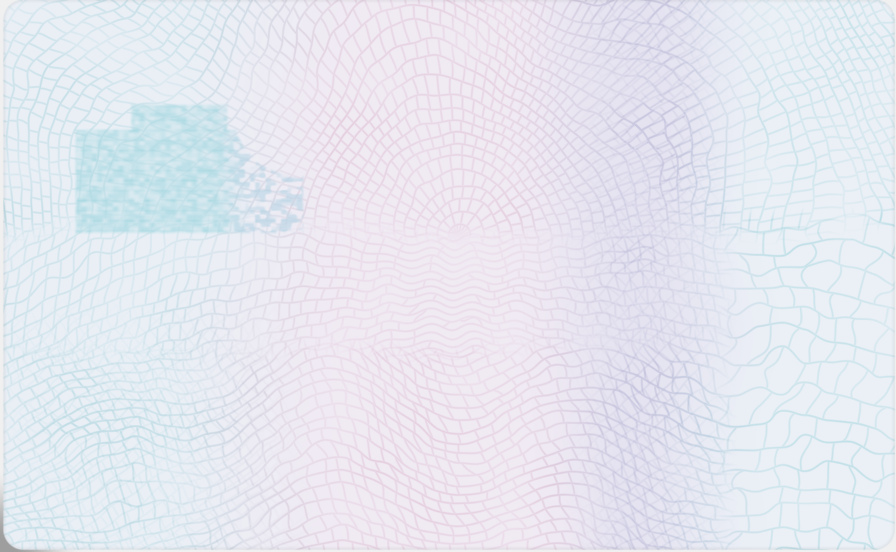
Reproduce this background procedurally as a Shadertoy shader.

```glsl
// Pale security-print card: warped brick nets in teal, pink and violet, with a mottled patch.

float hash(vec2 p) {
    vec3 q = fract(vec3(p.xyx) * 0.1031);
    q += dot(q, q.yzx + 33.33);
    return fract((q.x + q.y) * q.z);
}

float noise(vec2 p) {
    vec2 i = floor(p), f = fract(p);
    f = f * f * (3.0 - 2.0 * f);
    return mix(mix(hash(i), hash(i + vec2(1, 0)), f.x),
               mix(hash(i + vec2(0, 1)), hash(i + 1.0), f.x), f.y);
}

// Thin line wherever field * scale + shift crosses an integer
float line(float field, float scale, float shift) {
    float slope = max(length(vec2(dFdx(field), dFdy(field))) * iResolution.y * scale, 0.001);
    float d = (0.5 - abs(fract(field * scale + shift) - 0.5)) / slope;
    return 1.0 - smoothstep(0.0, 0.0016 + 1.0 / iResolution.y, d);
}

// Rows of staggered cells; the column scale may change from row to row
float net(vec2 cell, float scale) {
    float random = hash(vec2(floor(cell.y), 7.0));
    float rowInk = 0.7 + 0.3 * hash(vec2(floor(cell.y + 0.5), 3.0));
    return max(rowInk * line(cell.y, 1.0, 0.0), 0.75 * line(cell.x, scale, random));
}

// Soft window between two limits
float band(float v, float lo, float hi, float soft) {
    return smoothstep(lo - soft, lo + soft, v) * (1.0 - smoothstep(hi - soft, hi + soft, v));
}

float box(vec2 p, vec2 lo, vec2 hi) {
    vec2 d = abs(p - 0.5 * (lo + hi)) - 0.5 * (hi - lo);
    return length(max(d, 0.0)) + min(max(d.x, d.y), 0.0);
}

// Colour sweep across the card: left, centre, violet band, right
vec3 sweep(float x, vec3 left, vec3 centre, vec3 violet, vec3 right) {
    vec3 c = mix(left, centre, smoothstep(0.28, 0.66, x));
    c = mix(c, violet, smoothstep(0.92, 1.16, x));
    return mix(c, right, smoothstep(1.18, 1.42, x));
}

void mainImage(out vec4 fragColor, in vec2 fragCoord) {
    vec2 p = fragCoord / iResolution.y;
    float width = iResolution.x / iResolution.y;
    float pixel = 1.0 / iResolution.y;
    float wobble = noise(p * 5.0) - 0.5;
    vec2 jitter = vec2(noise(p * 24.0), noise(p * 24.0 + 40.0)) - 0.5;
    float x = p.x + 0.08 * wobble;
    float seam = p.y + 0.06 * wobble;

    vec3 paper = sweep(x, vec3(0.917, 0.938, 0.963), vec3(0.940, 0.917, 0.953),
                       vec3(0.908, 0.902, 0.950), vec3(0.920, 0.941, 0.964));
    vec3 ink = sweep(x, vec3(0.73, 0.855, 0.89), vec3(0.885, 0.775, 0.845),
                     vec3(0.76, 0.755, 0.86), vec3(0.70, 0.855, 0.89));

    // Upper arches with cells of even length
    vec2 d = p - vec2(0.83, 0.57);
    float radius = length(d * vec2(0.9, 1.0));
    float ring = radius * 42.0 + 1.6 * sin(p.x * 9.0 + p.y * 5.0) + 3.0 * wobble + 0.6 * jitter.y;
    float count = 1.1 * (abs(floor(ring)) + 2.0);
    float right = smoothstep(1.28, 1.34, p.x);
    float marks = net(vec2(atan(d.x, d.y) + 0.02 * jitter.x, ring), count)
                * smoothstep(0.56, 0.62, seam) * mix(1.0, 0.75, right);

    // Streams refined towards the mirror axis, drooping at the left
    float axis = abs(p.x - 0.82);
    float droop = max(axis - 0.25, 0.0);
    float height = p.y - 0.48 + 0.5 * droop * droop;
    vec2 stream = vec2(axis * 44.0 + 5.0 * exp(-axis * 9.0) + 6.0 * p.y + 0.6 * jitter.x,
                       height * (38.0 + 38.0 * exp(-axis * axis * 22.0))
                       + 0.5 * cos(axis * 80.0) * exp(-axis * 5.0) + wobble + 0.7 * jitter.y);
    float middle = band(seam, 0.38, 0.585, 0.025) * (1.0 - right);
    marks += net(stream, 1.0) * middle * mix(0.6, 0.9, smoothstep(0.15, 0.4, axis));

    // Lower swirls: a hump beside a bowl
    float wave = 0.075 * sin(p.x * 11.6 - 2.0) * exp(-7.0 * (p.x - 0.72) * (p.x - 0.72))
               * smoothstep(-0.15, 0.25, p.y) + 0.07 * wobble;
    vec2 swirl = vec2((p.x + 0.35 * p.y + 0.4 * wave) * 36.0 + 0.7 * jitter.x,
                      (p.y + wave + 0.25 * (p.x - 0.8) * (p.x - 0.8)) * 44.0 + 0.7 * jitter.y);
    marks += net(swirl, 1.0) * (1.0 - smoothstep(0.36, 0.41, seam)) * (1.0 - right);

    // Large tilted bricks at lower right
    vec2 brick = vec2(p.x * 19.0 - p.y * 5.0 + 2.0 * wobble,
                      p.y * 23.0 + p.x * 5.0 + 0.7 * sin(p.x * 11.0) + 1.5 * wobble) + 0.7 * jitter;
    marks += net(brick, 1.0) * right * (1.0 - smoothstep(0.60, 0.63, p.y));

    // Dense diagonal mesh in the violet band, fainter at the left
    vec2 mesh = vec2(p.x * 34.0 + p.y * 26.0 + 2.0 * wobble,
                     p.y * 36.0 - p.x * 27.0 + sin(p.y * 8.0)) + 0.6 * jitter;
    float dense = 0.55 * band(p.x, 1.08, 1.27, 0.08)
                + 0.40 * band(p.x, 0.02, 0.50, 0.10) * (1.0 - smoothstep(0.35, 0.5, p.y));
    marks += net(mesh, 1.0) * dense;

    // Uneven printing strength
    marks *= 0.5 + 0.7 * noise(p * 13.0 + 9.0);
    vec3 color = mix(paper, ink, 0.72 * min(marks, 1.1));
    color = mix(color, ink, 0.08 * band(x, 1.06, 1.25, 0.10));

    // Stepped teal patch with a round bite in its upper right
    float shape = min(box(p, vec2(0.137, 0.578), vec2(0.549, 0.765)),
                      box(p, vec2(0.238, 0.70), vec2(0.412, 0.810)));
    shape = max(shape, 0.125 - length(p - vec2(0.545, 0.805)));
    float patchMask = 1.0 - smoothstep(-0.004, 0.004, shape);
    float grain = noise(p * vec2(105.0, 135.0));
    float sparse = smoothstep(0.39, 0.46, p.x);
    float tint = mix(0.30 + 0.70 * grain, 0.8 * smoothstep(0.25, 0.8, grain), sparse);
    tint *= 0.8 + 0.2 * line(p.y, 55.0, 0.0);
    vec3 teal = mix(vec3(0.66, 0.85, 0.885), vec3(0.72, 0.83, 0.895), sparse);
    color = mix(color, teal, patchMask * tint * 0.95);

    // Rounded card edge, shaded at the lower left
    float edge = box(p, vec2(0.043, 0.041), vec2(width - 0.039, 0.964)) - 0.037;
    vec3 outside = mix(vec3(0.94), vec3(0.62), 1.0 - smoothstep(0.02, 0.15, length(p)));
    color *= 1.0 - 0.05 * smoothstep(-0.008, 0.0, edge);
    color = mix(color, outside, smoothstep(-pixel, pixel, edge));
    fragColor = vec4(color, 1.0);
}
```
